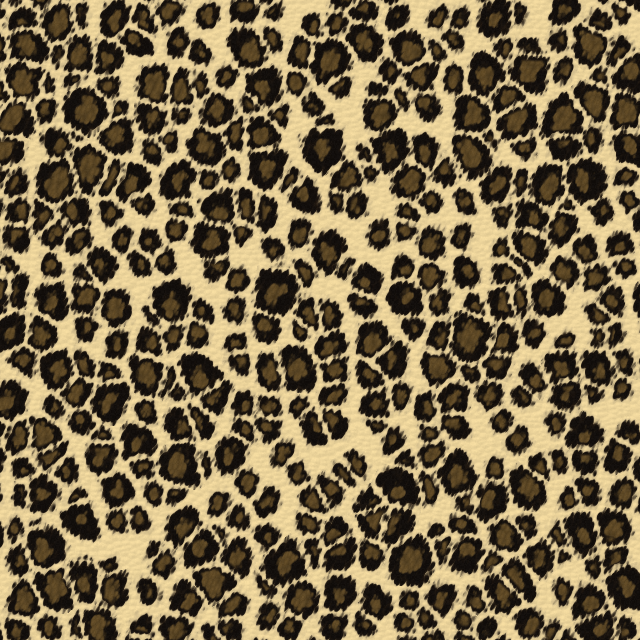
Reproduce this pattern procedurally as a Shadertoy shader.

```glsl
const float SPOTS_ACROSS = 20.0;
const float GAP = 0.075;

const vec3 CREAM = vec3(0.925, 0.83, 0.605);
const vec3 TAN   = vec3(0.72, 0.65, 0.50);
const vec3 BROWN = vec3(0.35, 0.27, 0.14);
const vec3 UMBER = vec3(0.18, 0.13, 0.08);
const vec3 BLACK = vec3(0.07, 0.055, 0.045);

vec3 hash3(vec2 p) {
    vec3 q = fract(p.xyx * vec3(0.1031, 0.1030, 0.0973));
    q += dot(q, q.yxz + 33.33);
    return fract((q.xxy + q.yzz) * q.zyx);
}

mat2 rotation(float a) {
    return mat2(cos(a), sin(a), -sin(a), cos(a));
}

// Distance to the nearest scattered point
float cellular(vec2 p) {
    vec2 base = floor(p);
    float nearest = 4.0;
    for (int y = -1; y <= 1; y++)
    for (int x = -1; x <= 1; x++) {
        vec2 cell = base + vec2(x, y);
        vec2 d = cell + hash3(cell).xy - p;
        nearest = min(nearest, dot(d, d));
    }
    return sqrt(nearest);
}

float smoothMin(float a, float b, float k) {
    float h = max(k - abs(a - b), 0.0) / k;
    return min(a, b) - 0.25 * h * h * k;
}

// Centre and radius of the spot owned by a cell
vec3 spotSeed(vec2 cell) {
    vec3 h = hash3(cell + 71.0);
    float band = 0.5 + 0.3 * sin(cell.y * 0.9 + sin(cell.x * 0.4)) + 0.2 * sin(cell.x * 0.7 - cell.y * 0.3);
    float size = pow(h.z, 1.6) * mix(0.6, 1.1, band);
    return vec3(cell + 0.5 + 0.8 * (h.xy - 0.5), mix(0.36, 0.83, size));
}

float power(vec2 p, vec3 spot) {
    vec2 d = p - spot.xy;
    return dot(d, d) - spot.z * spot.z;
}

// Spot whose weighted territory holds p
vec3 ownerSpot(vec2 p) {
    vec3 owner = vec3(0.0);
    float best = 100.0;
    for (int y = -2; y <= 2; y++)
    for (int x = -2; x <= 2; x++) {
        vec3 spot = spotSeed(floor(p) + vec2(x, y));
        float w = power(p, spot);
        if (w < best) { best = w; owner = spot; }
    }
    return owner;
}

// Depth inside a lobed spot, trimmed by its neighbours
float spotDepth(vec2 p, vec3 owner) {
    vec2 d = p - owner.xy;
    vec3 h = hash3(floor(owner.xy) + 19.0);
    float angle = atan(d.y, d.x);
    float lobes = 1.0 + 0.12 * cos(2.0 * angle - 2.4 - 2.0 * h.x) + 0.06 * sin(3.0 * angle + 6.3 * h.y);
    float depth = owner.z * lobes - length(d);
    for (int y = -2; y <= 2; y++)
    for (int x = -2; x <= 2; x++) {
        vec3 other = spotSeed(floor(p) + vec2(x, y));
        float apart = distance(other.xy, owner.xy);
        if (apart > 0.001) {
            float edge = (power(p, other) - power(p, owner)) / (2.0 * apart);
            depth = smoothMin(depth, edge - GAP, 0.14);
        }
    }
    return depth;
}

void mainImage(out vec4 fragColor, in vec2 fragCoord) {
    vec2 p = fragCoord / iResolution.y * SPOTS_ACROSS;
    float pixel = SPOTS_ACROSS / iResolution.y;
    float soft = max(0.05, pixel);

    // Slanted fur tufts
    vec2 fur = rotation(0.45) * p;
    float tuft = 0.45 - cellular(fur * vec2(7.5, 3.2));
    float clump = 0.45 - cellular(p * 3.1 + 40.0);
    vec2 q = p + 0.05 * sin(p.yx * 3.7 + vec2(0.0, 2.0));

    vec3 owner = ownerSpot(q);
    float depth = spotDepth(q, owner);
    vec3 h = hash3(floor(owner.xy) + 5.0);
    float body = depth + tuft * mix(0.13, 0.24, owner.z) + 0.08 * clump;

    // Nap of the pale cloth
    vec2 nap = p * vec2(4.2, 6.5);
    float relief = cellular(nap) - cellular(nap + vec2(0.15, -0.35));
    float grain = hash3(floor(p * 25.6)).x - 0.5;
    vec3 cloth = mix(CREAM, TAN, 0.5 * smoothstep(-0.15, 0.0, body));
    cloth *= 1.0 + 0.11 * relief + 0.025 * grain;

    // Dark ring and brown heart
    vec2 heart = q - owner.xy - 0.18 * owner.z * (h.xy - 0.5);
    heart = rotation(0.5 * h.x) * heart * vec2(1.15, 0.85);
    float core = owner.z * mix(0.27, 0.52, h.z) - length(heart) + 0.22 * clump + 0.13 * tuft;
    float coreMask = smoothstep(-0.07, 0.07, core) * smoothstep(0.04, 0.16, depth);
    vec3 pelt = mix(BLACK, UMBER, 0.45 * smoothstep(0.15, -0.02, body) + 0.25 * smoothstep(0.0, 0.4, -tuft));
    pelt = mix(pelt, BROWN * (1.0 + 0.35 * tuft), coreMask);
    pelt += 0.025 * grain;

    vec3 color = mix(cloth, pelt, smoothstep(-soft, soft, body));
    fragColor = vec4(clamp(color, 0.0, 1.0), 1.0);
}
```
